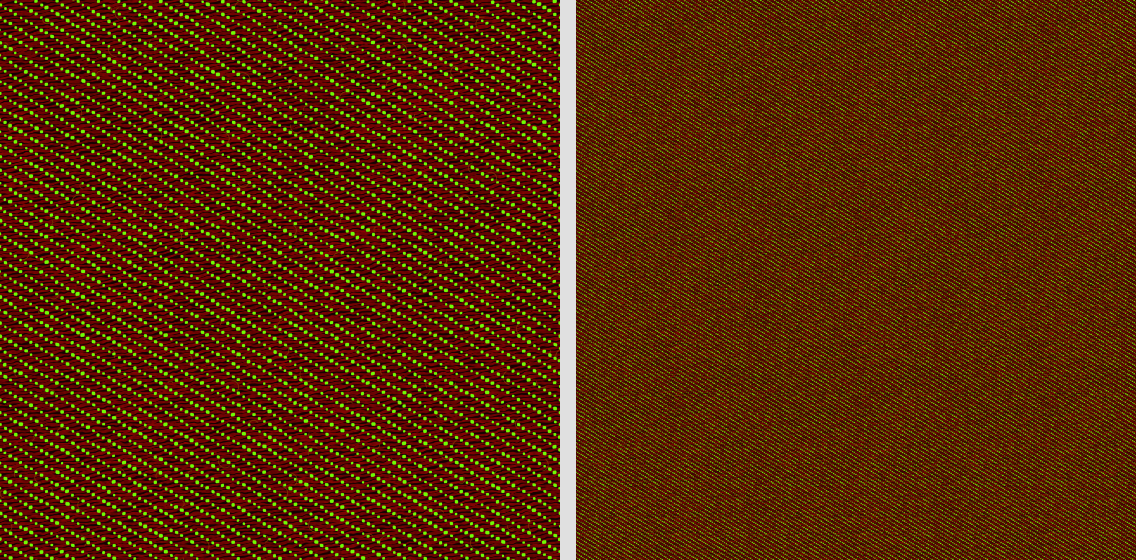
Left, the tile; right, the same tile 3 across and 3 down.
Write a Shadertoy shader that draws this texture.

```glsl
// Tiling twill cloth: dark red horizontal floats, lime crossing dots and a few loose fibres.
#define COLUMNS 108.0
#define ROWS 176.0
#define TWILL 4.0
#define ROW_OFFSET 1.5
#define FIBRE_GRID 15.0
#define DOT_SIZE 0.295
#define FLOAT_TILT 0.65
#define WOBBLE 0.0009
#define DOT_COLOR vec3(0.44, 0.99, 0.01)
#define THREAD_COLOR vec3(0.45, 0.016, 0.01)
#define GAP_COLOR vec3(0.09, 0.008, 0.008)
#define FIBRE_COLOR vec3(0.50, 0.28, 0.01)

float hash(vec2 p) {
    return fract(sin(dot(p, vec2(127.1, 311.7))) * 43758.5);
}

// Value noise over the unit square that wraps after a whole number of cells.
float noise(vec2 uv, vec2 cells) {
    vec2 p = uv * cells, i = floor(p), f = fract(p);
    f = f * f * (3.0 - 2.0 * f);
    vec2 a = mod(i, cells), b = mod(i + 1.0, cells);
    return mix(mix(hash(a), hash(vec2(b.x, a.y)), f.x),
               mix(hash(vec2(a.x, b.y)), hash(b), f.x), f.y);
}

// Coverage of the red floats; each one spans the space between two dots of its row.
float floatCover(vec2 cell, float soft) {
    float cover = 0.0, baseRow = floor(cell.y + 0.5);
    for (float k = -1.0; k <= 1.0; k++) {
        float row = baseRow + k;
        float along = (cell.x + row) / TWILL;
        float s = fract(along);
        vec2 id = vec2(mod(TWILL * floor(along) - row, COLUMNS), mod(row, ROWS));
        float tilt = FLOAT_TILT * (0.4 + 1.2 * hash(id + 3.7));
        float shift = (s - 0.5) * tilt + 0.3 * (hash(id + 9.1) - 0.5);
        shift += 0.12 * sin(6.28318 * (s + hash(id + 13.3)));
        float halfHeight = mix(0.33, 0.54, hash(id)) * pow(sin(3.14159 * s), 0.45);
        float d = abs(cell.y - row - shift) - halfHeight;
        float shade = mix(0.85, 1.08, hash(id + 5.3));
        cover = max(cover, shade * (1.0 - smoothstep(-soft, soft, d)));
    }
    return cover;
}

// Coverage of the lime dots, stepping one row down for each column to the right.
float dotCover(vec2 cell, float soft) {
    float cover = 0.0;
    vec2 base = floor(cell + 0.5);
    for (float y = -2.0; y <= 2.0; y++) {
        for (float x = -1.0; x <= 1.0; x++) {
            vec2 knot = base + vec2(x, y);
            if (mod(knot.x + knot.y + 0.5, TWILL) > 1.0) continue;
            vec2 id = mod(knot, vec2(COLUMNS, ROWS));
            vec2 jitter = vec2(hash(id + 1.3), hash(id + 2.9)) - 0.5;
            vec2 p = (cell - knot - jitter * vec2(0.16, 0.4)) * vec2(1.0, COLUMNS / ROWS);
            p.y += 0.3 * jitter.x * p.x;
            float size = DOT_SIZE * mix(0.75, 1.22, hash(id + 7.7));
            vec2 halfSize = size * vec2(1.06 + 0.3 * jitter.y, 1.0);
            float corner = 0.75 * size;
            vec2 q = abs(p) - halfSize + corner;
            float d = length(max(q, 0.0)) + min(max(q.x, q.y), 0.0) - corner;
            cover = max(cover, 1.0 - smoothstep(-soft, soft, d));
        }
    }
    return cover;
}

// Coverage of short curled fibres, one possible arc per grid cell.
float fibreCover(vec2 uv, float pixel) {
    float cover = 0.0;
    vec2 p = uv * FIBRE_GRID, base = floor(p);
    float soft = max(pixel, 0.0012) * FIBRE_GRID;
    for (float y = -1.0; y <= 1.0; y++) {
        for (float x = -1.0; x <= 1.0; x++) {
            vec2 id = mod(base + vec2(x, y), FIBRE_GRID);
            vec2 center = base + vec2(x, y) + vec2(hash(id + 11.3), hash(id + 17.9));
            vec2 d = p - center;
            float radius = mix(0.06, 0.2, hash(id + 23.1));
            float turn = 6.28318 * hash(id + 31.7);
            float facing = dot(normalize(d + 0.00001), vec2(cos(turn), sin(turn)));
            float arc = smoothstep(0.2, 0.5, facing);
            float line = 1.0 - smoothstep(0.0, soft, abs(length(d) - radius));
            cover = max(cover, line * arc * step(0.4, hash(id + 41.3)));
        }
    }
    return cover;
}

void mainImage(out vec4 fragColor, in vec2 fragCoord) {
    vec2 uv = fragCoord / iResolution.xy;
    float pixel = 1.0 / min(iResolution.x, iResolution.y);

    // Uneven yarn bends the weave slightly; the threads also ripple at a finer scale.
    vec2 bend = vec2(noise(uv, vec2(36.0)), noise(uv + 0.37, vec2(54.0))) - 0.5;
    vec2 cell = (uv + WOBBLE * bend) * vec2(COLUMNS, ROWS) + vec2(0.0, ROW_OFFSET);
    vec2 ripple = vec2(0.0, 0.45 * (noise(uv, vec2(130.0, 176.0)) - 0.5));

    // Threads over gaps, with fine grain and broad wear.
    float grain = 0.86 + 0.28 * noise(uv, vec2(260.0, 440.0));
    float wear = 0.95 + 0.1 * noise(uv, vec2(7.0));
    float threads = floatCover(cell + ripple, max(0.6 * pixel * ROWS, 0.2));
    vec3 color = mix(GAP_COLOR, THREAD_COLOR * grain * wear, min(threads, 1.1));

    // Loose fibres lie on the threads, and the crossing yarn shows as dots.
    color = mix(color, FIBRE_COLOR, 0.6 * fibreCover(uv, pixel));
    color = mix(color, DOT_COLOR, dotCover(cell, max(0.7 * pixel * COLUMNS, 0.08)));
    fragColor = vec4(clamp(color, 0.0, 1.0), 1.0);
}
```
